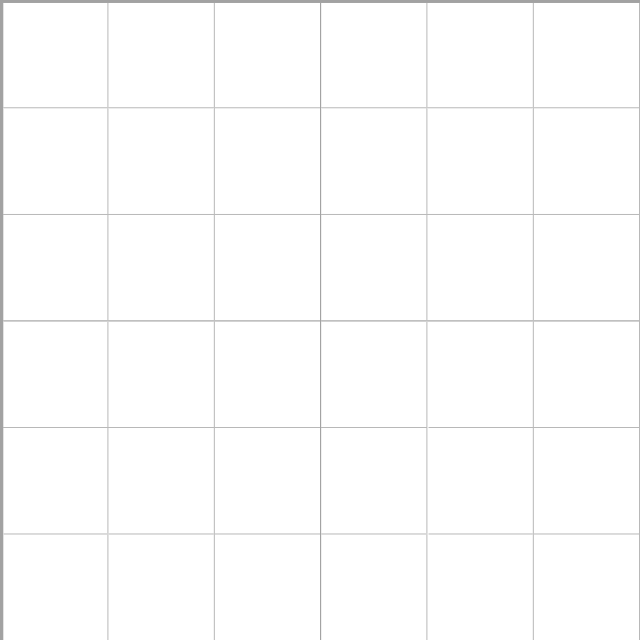
This pattern is drawn by a three.js fragment shader. Its source:

```glsl
// A white sheet ruled in six by six square cells with hairline grey lines.
// Each axis finds its nearest line and box-filters its width: a broad band
// along the left and top, a firmer line in the middle, hairlines elsewhere.
varying vec2 vUv;

// Share of a pixel footprint covered by a line, at signed distance from its axis.
float lineCoverage(float dist, float width, float footprint) {
  float near = max(dist - 0.5 * footprint, -0.5 * width);
  float far = min(dist + 0.5 * footprint, 0.5 * width);
  return clamp((far - near) / footprint, 0.0, 1.0);
}

// Line width by its index, counted from the left or the top.
float lineWidth(float index) {
  if (index < 0.5) return 0.0053;
  return abs(index - 3.0) < 0.5 ? 0.0018 : 0.0012;
}

void main() {
  // Measure from the top left, where the broad bands meet.
  vec2 p = vec2(vUv.x, 1.0 - vUv.y);
  vec2 footprint = max(fwidth(p), vec2(1e-5));

  // Nearest vertical and horizontal line.
  vec2 origin = vec2(0.0025, 0.0020);
  vec2 pitch = vec2(0.16614, 0.16647);
  vec2 index = floor((p - origin) / pitch + 0.5);
  vec2 dist = p - origin - index * pitch;

  float vertical = lineCoverage(dist.x, lineWidth(index.x), footprint.x);
  float horizontal = lineCoverage(dist.y, lineWidth(index.y), footprint.y);

  // Tiny breaks in the lower rows, just right of the fourth column line.
  if (abs(index.x - 4.0) < 0.5 && index.y > 3.5) {
    horizontal *= 1.0 - lineCoverage(dist.x - 0.0016, 0.0018, footprint.x);
  }

  // Grey ink on white paper.
  float ink = max(vertical, horizontal);
  gl_FragColor = vec4(mix(vec3(1.0), vec3(0.635), ink), 1.0);
}
```
